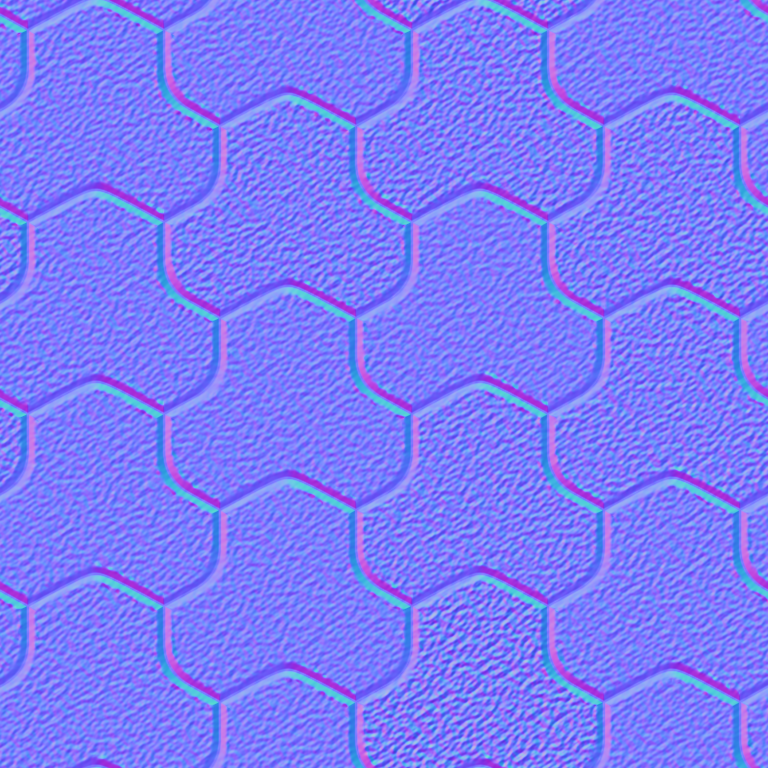
Write a Shadertoy shader that draws this texture map.

```glsl
// Tangent-space normal map of interlocking pavers: four columns of four arched
// hexagons, odd columns dropped half a tile. Mirror and glide folds give the
// seam distance; its gradient and grainy gradient noise tilt the normals.

vec2 hash2(vec2 p) {
    vec3 q = fract(p.xyx * vec3(0.1031, 0.103, 0.0973));
    q += dot(q, q.yzx + 33.33);
    return fract((q.xx + q.yz) * q.zy);
}

vec2 lattice(vec2 cell) {
    float angle = 6.2832 * hash2(cell + 300.0).x;
    return vec2(cos(angle), sin(angle));
}

float gradientNoise(vec2 p) {
    vec2 i = floor(p), f = p - i;
    vec2 u = f * f * f * (f * (f * 6.0 - 15.0) + 10.0);
    vec2 e = vec2(1, 0);
    return mix(mix(dot(lattice(i), f), dot(lattice(i + e), f - e), u.x),
               mix(dot(lattice(i + e.yx), f - e.yx), dot(lattice(i + 1.0), f - 1.0), u.x), u.y);
}

// Mirror about column centres: even columns at x = 0, odd ones at x = 1
vec2 foldColumns(vec2 p) {
    return vec2(abs(mod(p.x + 0.5, 2.0) - 1.0), p.y);
}

// Arched top of a tile, rounded at the peak
float roof(float x) {
    return 0.55 * (sqrt(x * x + 0.003) - 0.359);
}

// Signed side wall: a vertical run, then a slanted foot, joined by a fillet
float wall(vec2 q) {
    float a = 0.355 - q.x;
    float b = (q.y - 0.34 + 0.55 * a) * 0.876;
    float h = max(0.13 - abs(a - b), 0.0);
    return max(a, b) + h * h / 0.52;
}

float seamDistance(vec2 p) {
    vec2 f = foldColumns(p);
    float d = 1.0;
    for (int k = 0; k < 2; k++) {
        vec2 q = k == 0 ? f : vec2(1.0 - f.x, f.y - 0.5);
        q.y = fract(q.y + 0.33) - 0.33;
        float arch = (q.y - roof(q.x)) * 0.9;
        d = min(d, length(vec2(arch, max(q.x - 0.355, 0.0))));
        vec2 past = vec2(max(q.x - 0.645, 0.0), max(abs(q.y - 0.25) - 0.25, 0.0));
        d = min(d, length(vec3(wall(q), past)));
    }
    return d;
}

// Column and row of the tile under p
vec2 tileId(vec2 p) {
    vec2 f = foldColumns(p);
    bool upper = fract(f.y) < 0.5;
    vec2 q = upper ? f : vec2(1.0 - f.x, f.y);
    q.y = fract(q.y * 2.0) * 0.5;
    bool odd = (wall(q) < 0.0) == upper;
    float left = floor(p.x - 0.5);
    float column = (mod(left, 2.0) > 0.5) == odd ? left : left + 1.0;
    float x = abs(p.x - 0.5 - column);
    float row = floor(p.y - (odd ? 0.5 : 0.0) - roof(x));
    return mod(vec2(column, row), 4.0);
}

// Cast-stone grain: short diagonal streaks and finer pits
float grain(vec2 p) {
    vec2 streak = vec2(dot(p, vec2(0.57, 0.82)) * 37.0, dot(p, vec2(0.82, -0.57)) * 23.0);
    return 0.0105 * gradientNoise(streak) + 0.0033 * gradientNoise(p * 49.0 + 17.0);
}

void mainImage(out vec4 fragColor, in vec2 fragCoord) {
    // Four tiles each way, with y pointing down
    vec2 uv = fragCoord / iResolution.xy;
    vec2 p = vec2(uv.x, 1.0 - uv.y) * 4.0 - vec2(0.0, 0.156);
    vec2 e = vec2(0.006, 0.0);

    // Direction away from the seam
    float d = seamDistance(p);
    vec2 away = vec2(seamDistance(p + e) - seamDistance(p - e),
                     seamDistance(p + e.yx) - seamDistance(p - e.yx)) / (2.0 * e.x);

    // Seam banks: steep and chipped on falling edges, soft on rising ones
    float steep = 1.0 - smoothstep(-0.35, 0.4, away.x * away.y);
    float chip = gradientNoise(p * 27.0 + 5.0);
    float worn = d + chip * 0.012 * steep;
    float bank = smoothstep(0.0, 0.012, d) * (1.0 - smoothstep(0.026, 0.046, worn));
    float lip = smoothstep(0.034, 0.048, worn) * (1.0 - smoothstep(0.05, 0.068, worn));
    vec2 tilt = away * bank * mix(0.4, 1.0, steep);
    tilt -= away * lip * steep * 0.75 * smoothstep(-0.1, 0.35, chip);

    // Grain strength differs from tile to tile and fades inside the seam
    vec2 slope = vec2(grain(p + e) - grain(p - e),
                      grain(p + e.yx) - grain(p - e.yx)) / (2.0 * e.x);
    float roughness = mix(0.75, 1.4, pow(hash2(tileId(p) + 7.0).x, 1.5));
    tilt -= slope * roughness * mix(0.25, 1.0, smoothstep(0.02, 0.05, d));

    vec3 normal = normalize(vec3(tilt - 0.03, 1.0));
    fragColor = vec4(0.5 + 0.5 * normal, 1.0);
}
```
